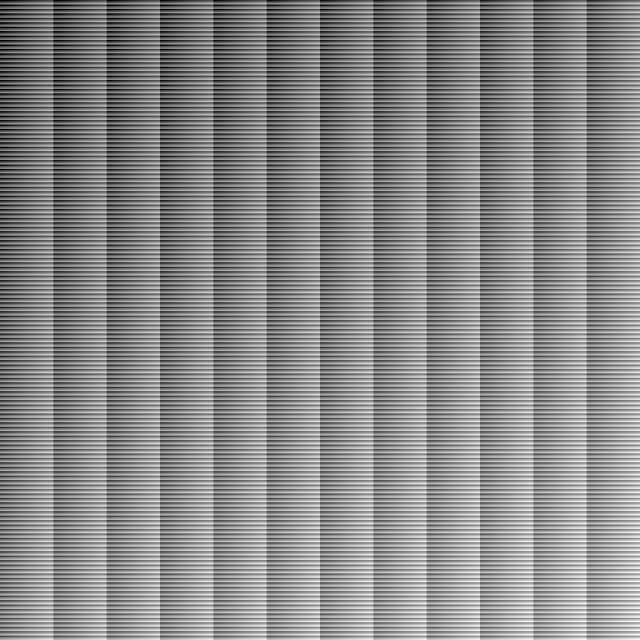
A WebGL 2 fragment shader for this pattern:

```glsl
#version 300 es
precision highp float;
// Nested grey ramps: fine horizontal slats inside wide vertical bands, each
// running dark to light, summed with one broad ramp over the whole canvas.
// Slats are a band limited sawtooth, so they stay even at any canvas size.

#define BANDS 12.0
#define SLATS 144.0
#define SLAT_WEIGHT 0.63
#define BAND_WEIGHT 0.24
#define ACROSS_WEIGHT 0.115
#define DOWN_WEIGHT 0.24
#define BLACK_LEVEL 0.145
#define TONE_GAMMA 0.80
#define PASS_FREQ 0.30
#define STOP_FREQ 0.80
#define HARMONICS 24

uniform vec2 u_resolution;
out vec4 outColor;

const float PI = 3.14159;

// Integral of fract(t) from zero
float sawIntegral(float t) {
    float f = fract(t);
    return 0.5 * (floor(t) + f * f);
}

// Rising sawtooth averaged over a footprint of the given width
float smoothSaw(float t, float width) {
    return (sawIntegral(t + 0.5 * width) - sawIntegral(t - 0.5 * width)) / width;
}

// Rising sawtooth from sine harmonics, faded out where a sample cannot hold them
float bandLimitedSaw(float t, float cyclesPerSample) {
    float phase = 2.0 * PI * fract(t);
    float sum = 0.5;
    for (int i = 1; i <= HARMONICS; i++) {
        float k = float(i);
        float gain = 1.0 - smoothstep(PASS_FREQ, STOP_FREQ, k * cyclesPerSample);
        sum -= gain * sin(k * phase) / (PI * k);
    }
    return sum;
}

void main() {
    vec2 uv = gl_FragCoord.xy / u_resolution;
    float down = 1.0 - uv.y;

    // Repeating ramps
    float band = smoothSaw(uv.x * BANDS, BANDS / u_resolution.x);
    float slat = bandLimitedSaw(down * SLATS, SLATS / u_resolution.y);

    // Weighted sum with the broad ramps
    float tone = SLAT_WEIGHT * slat + BAND_WEIGHT * band
               + ACROSS_WEIGHT * uv.x + DOWN_WEIGHT * down - BLACK_LEVEL;
    tone = pow(clamp(tone, 0.0, 1.0), TONE_GAMMA);

    outColor = vec4(vec3(tone), 1.0);
}
```
